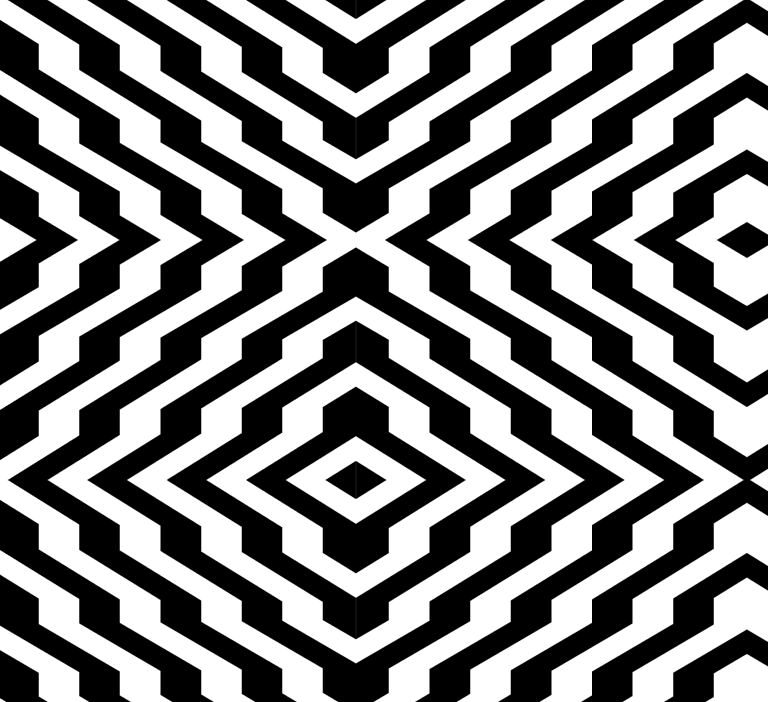
A Shadertoy shader for this pattern:

```glsl
// Black and white stepped zigzag stripes that nest into diamonds.
// One cell is folded by mirrors in both directions; inside it, upright stripes
// slide sideways in sloping rows and stand still in the rows between them.

// Lengths are in cell heights.
const float CANVAS_HEIGHT = 2.925;            // cells down the canvas
const vec2  CELL = vec2(1.629, 1.0);          // size of one mirrored cell
const vec2  DIAMOND = vec2(1.483, 0.925);     // centre of one diamond
const float STRIPE = 0.1692;                  // width of one stripe
const float CENTRE_STRIPE = 0.1375;           // half width of the stripe on the axis
const float RISE = 0.61;                      // slope of the diagonals

// Lower and upper limits of the three upright rows, at the two sides of a cell
const vec3 ROW_LOW_NEAR  = vec3(0.202, 0.510, 0.783);
const vec3 ROW_HIGH_NEAR = vec3(0.306, 0.582, 0.885);
const vec3 ROW_LOW_FAR   = vec3(0.179, 0.490, 0.808);
const vec3 ROW_HIGH_FAR  = vec3(0.285, 0.604, 0.906);

const vec3  INK = vec3(0.0);
const vec3  PAPER = vec3(1.0);
const float SEAM_WIDTH = 0.0022;              // half width of the hairline joint
const float SEAM_LIGHT = 0.12;
const int   SAMPLES = 4;                      // smoothing samples per side
const float SOFTNESS = 1.2;                   // smoothing width in pixels

// Mirror the plane into a single cell
vec2 foldCell(vec2 p) {
    return abs(mod(p - DIAMOND + CELL, 2.0 * CELL) - CELL);
}

// Sideways travel of the stripes at a place in the cell
float stripeSlide(vec2 q) {
    float side = q.x / CELL.x;
    vec3 low = mix(ROW_LOW_NEAR, ROW_LOW_FAR, side);
    vec3 high = mix(ROW_HIGH_NEAR, ROW_HIGH_FAR, side);
    float ends = (max(q.y - high.z, 0.0) - max(low.x - q.y, 0.0)) / RISE;
    vec2 middle = clamp((q.y - high.xy) / (low.yz - high.xy), 0.0, 1.0);
    return ends + 2.0 * STRIPE * (middle.x + middle.y);
}

// 0 on dark stripes, 1 on light ones
float stripes(vec2 q) {
    float across = (q.x + stripeSlide(q) - CENTRE_STRIPE) / STRIPE + 1.0;
    return step(1.0, mod(across, 2.0));
}

// Faint joint where two mirrored halves meet
float seam(vec2 q) {
    float onAxis = 1.0 - step(SEAM_WIDTH, q.x);
    float nearCentre = 1.0 - step(0.08, q.y);
    float inShortStep = step(0.49, q.y) * (1.0 - step(0.66, q.y));
    return SEAM_LIGHT * onAxis * max(nearCentre, inShortStep);
}

void mainImage(out vec4 fragColor, in vec2 fragCoord) {
    float scale = CANVAS_HEIGHT / iResolution.y;
    float light = 0.0;

    // Average a small grid of samples
    for (int i = 0; i < SAMPLES; i++) {
        for (int j = 0; j < SAMPLES; j++) {
            vec2 offset = (vec2(i, j) + 0.5) / float(SAMPLES) - 0.5;
            vec2 q = foldCell((fragCoord + SOFTNESS * offset) * scale);
            light += max(stripes(q), seam(q));
        }
    }
    light /= float(SAMPLES * SAMPLES);
    fragColor = vec4(mix(INK, PAPER, light), 1.0);
}
```
